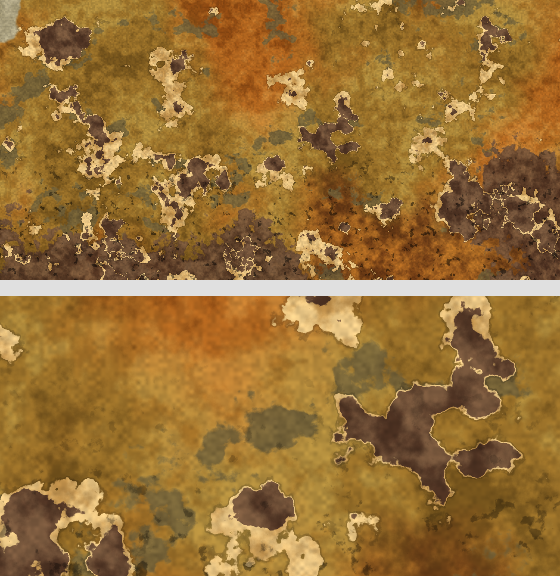
Top, the full canvas; bottom, a detail of the centre.
Reproduce this texture procedurally as a Shadertoy shader.

```glsl
float hash(vec2 p) {
    return fract(sin(dot(p, vec2(127.1, 311.7))) * 43758.5453);
}

float noise(vec2 p) {
    vec2 i = floor(p), f = fract(p);
    f = f * f * (3.0 - 2.0 * f);
    return mix(mix(hash(i), hash(i + vec2(1, 0)), f.x),
               mix(hash(i + vec2(0, 1)), hash(i + vec2(1, 1)), f.x), f.y);
}

float fbm(vec2 p) {
    float sum = 0.0, amp = 0.5;
    for (int i = 0; i < 6; i++) {
        sum += amp * noise(p);
        p = mat2(1.6, 1.2, -1.2, 1.6) * p + 17.3;
        amp *= 0.52;
    }
    return sum;
}

// Flaking zones: centre and radius
const vec3 zones[9] = vec3[9](
    vec3(0.20, 0.88, 0.14), vec3(0.52, 0.58, 0.18), vec3(0.27, 0.48, 0.16),
    vec3(1.02, 0.72, 0.08), vec3(1.45, 0.67, 0.11), vec3(1.27, 0.43, 0.17),
    vec3(1.50, 0.32, 0.20), vec3(1.78, 0.27, 0.18), vec3(0.70, 0.27, 0.22));

float flaking(vec2 p) {
    float d = 0.35 * smoothstep(0.55, 0.1, p.y);
    for (int i = 0; i < 9; i++) {
        vec2 q = (p - zones[i].xy) / zones[i].z;
        d = max(d, 0.95 * exp(-dot(q, q)));
    }
    return d;
}

void mainImage(out vec4 fragColor, in vec2 fragCoord) {
    vec2 p = fragCoord / iResolution.y;
    vec2 warp = vec2(fbm(p * 5.0), fbm(p * 5.0 + 40.0)) - 0.5;
    vec2 q = p + 0.12 * warp;
    float coarse = fbm(q * 4.0 + 9.0);
    float fine = fbm(p * 38.0);
    float grit = noise(p * 190.0);

    // Ochre ground drifting between orange and olive
    float tone = 0.5 + 1.3 * (coarse - 0.5) + 0.9 * (fine - 0.5);
    vec3 color = mix(vec3(0.51, 0.32, 0.12), vec3(0.65, 0.43, 0.17), smoothstep(0.15, 0.48, tone));
    color = mix(color, vec3(0.74, 0.54, 0.25), smoothstep(0.48, 0.85, tone));
    float hue = smoothstep(0.35, 0.65, fbm(q * 2.3 + 3.0));
    color += mix(vec3(-0.05, 0.01, -0.01), vec3(0.04, -0.035, -0.05), hue);

    // Mottled rust low on the right
    float rust = smoothstep(0.98, 1.16, q.x) * smoothstep(0.34, 0.22, q.y + 0.3 * warp.y);
    float mottle = smoothstep(0.32, 0.68, 0.5 * fbm(q * 16.0) + 0.5 * fine);
    color = mix(color, mix(vec3(0.37, 0.19, 0.07), vec3(0.71, 0.43, 0.14), mottle), 0.85 * rust);

    // Grey-olive stains, stretched sideways
    float stain = fbm(q * vec2(7.0, 10.0) + 61.0) + 0.35 * (fine - 0.5);
    stain += 0.10 * exp(-pow(length((p - vec2(0.97, 0.62)) / vec2(0.13, 0.25)), 2.0));
    stain += 0.07 * smoothstep(1.3, 0.2, p.x) - 0.03;
    vec3 stainColor = mix(vec3(0.30, 0.27, 0.19), vec3(0.49, 0.42, 0.24), fine);
    color = mix(color, stainColor, 0.8 * smoothstep(0.66, 0.72, stain));

    // Dark crust along the foot and in the right corner
    vec3 crustColor = mix(vec3(0.27, 0.17, 0.12), vec3(0.46, 0.33, 0.23), smoothstep(0.25, 0.75, fine));
    float foot = 0.17 - p.y - 0.9 * max(p.x - 0.88, 0.0);
    float corner = min(p.x - 1.80, 0.36 - p.y);
    float crust = max(foot, corner) + 0.55 * (coarse - 0.5) + 0.25 * (fine - 0.5);
    color = mix(color, crustColor, 0.9 * smoothstep(-0.01, 0.025, crust));

    // Flaked paint: ragged cream rims around bare brown cores
    float ragged = fbm(q * 8.0 + 23.0) + 0.5 * (fbm(p * 26.0 + 5.0) - 0.5);
    float exposed = ragged + 0.25 * flaking(p) - 0.70;
    float rimWidth = 0.02 + 0.14 * smoothstep(0.3, 0.75, noise(p * 9.0 + 31.0));
    vec3 cream = mix(vec3(0.72, 0.54, 0.28), vec3(0.93, 0.79, 0.53), smoothstep(0.2, 0.7, fine));
    float shadow = smoothstep(-0.035, -0.005, exposed);
    color *= 1.0 - 0.18 * shadow;
    color = mix(color, cream, smoothstep(0.0, 0.018, exposed));
    color = mix(color, crustColor, 0.95 * smoothstep(0.0, 0.02, exposed - rimWidth));

    // Pale plaster in the upper left corner
    float plaster = 0.11 - length((p - vec2(0.0, 0.93)) * vec2(1.6, 0.9)) + 0.25 * warp.x;
    color = mix(color, vec3(0.66, 0.62, 0.49) + 0.2 * (fine - 0.5), smoothstep(0.0, 0.02, plaster));

    // Pits and grain
    float pits = smoothstep(0.67, 0.78, fbm(p * 55.0 + 80.0)) * smoothstep(0.7, 0.2, p.y);
    color *= 1.0 - 0.5 * pits;
    color *= 0.90 + 0.20 * grit;
    fragColor = vec4(clamp(color, 0.0, 1.0), 1.0);
}
```
